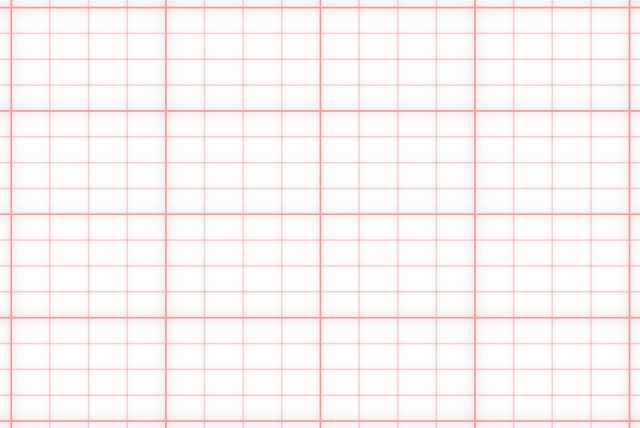
Reproduce this pattern procedurally as a WebGL 1 fragment shader.

```glsl
precision highp float;
// Pink graph paper: four major cells across and down, each split in four,
// ruled with box-filtered lines over white paper. A faint halo hugs each
// rule, and is weaker along the two rules through the middle.

uniform vec2 u_resolution;

#define MAJOR_PERIOD 0.2415             // fraction of canvas size, both axes
#define DIVISIONS 4.0                   // minor cells per major cell
#define GRID_CENTER vec2(0.5007, 0.4993)
#define MAJOR_WIDTH 0.0036              // widths in canvas heights
#define MINOR_WIDTH 0.0035
#define MAJOR_HALO 0.019
#define MINOR_HALO 0.009
#define PAPER vec3(0.995, 0.993, 0.993)
#define MAJOR_INK vec3(0.970, 0.605, 0.612)
#define MINOR_INK vec3(0.986, 0.840, 0.843)
#define HALO_TINT vec3(0.50, 1.00, 0.96)  // light lost per channel

// Signed distance to the nearest rule on each axis, in canvas heights.
vec2 ruleDistance(vec2 uv, float period) {
  vec2 cell = (uv - GRID_CENTER) / period;
  return (fract(cell + 0.5) - 0.5) * period * u_resolution / u_resolution.y;
}

// Exact share of a pixel-wide box covered by a rule of the given width.
vec2 ruleCoverage(vec2 dist, float width) {
  float pixel = 1.0 / u_resolution.y;
  vec2 halfWidth = vec2(0.5 * width);
  vec2 upper = clamp(dist + 0.5 * pixel, -halfWidth, halfWidth);
  vec2 lower = clamp(dist - 0.5 * pixel, -halfWidth, halfWidth);
  return (upper - lower) / pixel;
}

// Soft bell-shaped glow around a rule.
vec2 halo(vec2 dist, float radius) {
  vec2 t = dist / radius;
  return exp(-t * t);
}

void main() {
  vec2 uv = gl_FragCoord.xy / u_resolution;
  vec2 majorDist = ruleDistance(uv, MAJOR_PERIOD);
  vec2 minorDist = ruleDistance(uv, MAJOR_PERIOD / DIVISIONS);

  // Halos: broad on major rules, narrow on minor ones
  vec2 ruleIndex = floor((uv - GRID_CENTER) / MAJOR_PERIOD + 0.5);
  vec2 strength = mix(vec2(0.6), vec2(1.0), min(abs(ruleIndex), 1.0));
  vec2 shade = 0.036 * strength * halo(majorDist, MAJOR_HALO)
             + 0.017 * halo(minorDist, MINOR_HALO);
  vec3 color = PAPER - HALO_TINT * (shade.x + shade.y);

  // Minor rules darken slightly where they cross
  vec2 minorCover = ruleCoverage(minorDist, MINOR_WIDTH);
  vec2 majorCover = ruleCoverage(majorDist, MAJOR_WIDTH);
  color *= mix(vec3(1.0), MINOR_INK, minorCover.x);
  color *= mix(vec3(1.0), MINOR_INK, minorCover.y);

  // Major rules lie on top
  color = mix(color, MAJOR_INK, max(majorCover.x, majorCover.y));

  gl_FragColor = vec4(color, 1.0);
}
```
